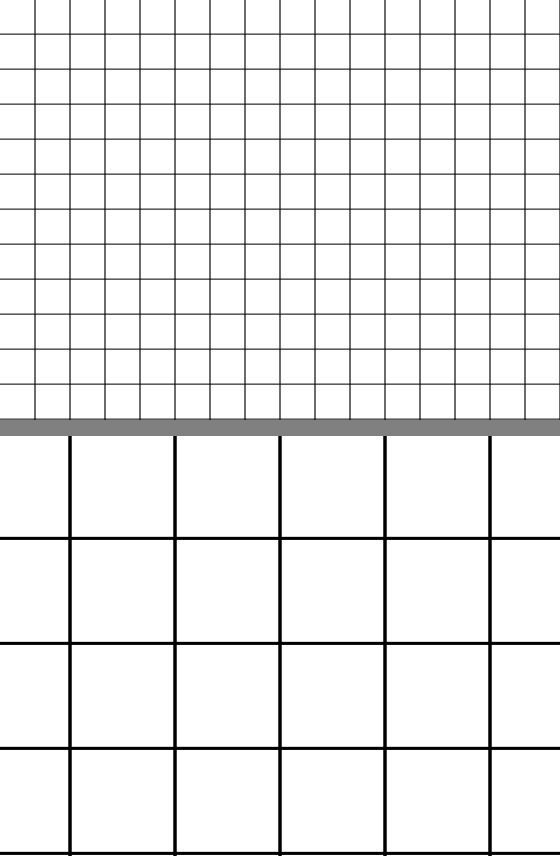
Top, the full canvas; bottom, a detail of the centre.
Write a WebGL 1 fragment shader that draws this pattern.

```glsl
precision highp float;
// Plain square grid of thin black lines on white paper, 16 cells by 12.

uniform vec2 u_resolution;

#define CELLS vec2(16.0, 12.0)           // repeats across and down
#define LINE_WIDTH vec2(0.0331, 0.0294)  // vertical, horizontal, in cells
#define LINE_OFFSET vec2(0.0, 0.025)     // line centre from the cell corner
#define PAPER vec3(1.0)
#define INK vec3(0.0)

// Share of a pixel, per axis, that a band centred on zero covers.
vec2 bandCoverage(vec2 dist, vec2 width, vec2 pixel) {
  vec2 upper = min(dist + 0.5 * pixel, 0.5 * width);
  vec2 lower = max(dist - 0.5 * pixel, -0.5 * width);
  return clamp((upper - lower) / pixel, 0.0, 1.0);
}

void main() {
  vec2 pixel = CELLS / u_resolution;
  vec2 cell = gl_FragCoord.xy * pixel;

  // Signed distance to the nearest line of each direction
  vec2 dist = fract(cell - LINE_OFFSET + 0.5) - 0.5;
  vec2 ink = bandCoverage(dist, LINE_WIDTH, pixel);

  // The left border stays open; the right one is closed
  ink.x *= step(0.5, cell.x);

  float coverage = 1.0 - (1.0 - ink.x) * (1.0 - ink.y);
  gl_FragColor = vec4(mix(PAPER, INK, coverage), 1.0);
}
```
